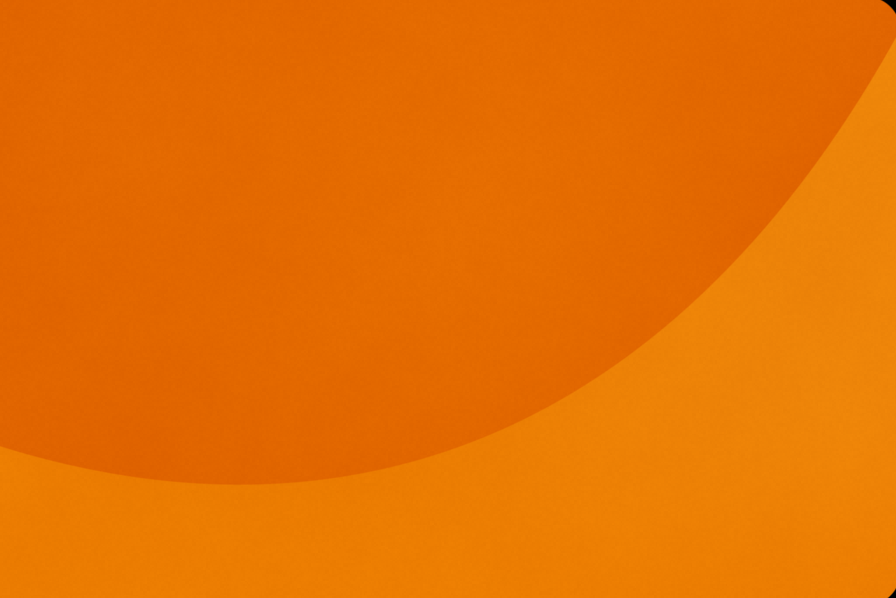
Reproduce this background procedurally as a WebGL 1 fragment shader.

```glsl
precision highp float;
// A huge tilted ellipse of deep orange laid over a lighter amber ground,
// with small dark rounded corners on the right. The ellipse is an implicit
// conic; layered sines mottle the paper and a cell hash adds fine grain.

uniform vec2 u_resolution;

float hash(vec2 cell) {
  vec3 h = fract(vec3(cell.xyx) * 0.1031);
  h += dot(h, h.yzx + 33.33);
  return fract((h.x + h.y) * h.z);
}

// Soft cloudy stains, roughly -1 to 1
float mottle(vec2 p) {
  float sum = 0.0, weight = 0.5;
  for (int i = 0; i < 6; i++) {
    p = mat2(0.8, 0.6, -0.6, 0.8) * p * 1.7 + 1.3;
    sum += weight * sin(p.x + 1.4 * sin(p.y * 0.8)) * sin(p.y + 1.2 * sin(p.x * 0.7));
    weight *= 0.75;
  }
  return sum;
}

// Approximate signed distance to the ellipse, negative inside;
// the origin of v is its lowest point
float ellipseDistance(vec2 v) {
  float f = v.x * v.x + 0.46 * v.x * v.y + 0.27 * v.y * v.y - 2.32 * v.y;
  vec2 slope = vec2(2.0 * v.x + 0.46 * v.y, 0.46 * v.x + 0.54 * v.y - 2.32);
  return f / length(slope);
}

void main() {
  float pixel = 1.0 / u_resolution.y;
  vec2 p = gl_FragCoord.xy * pixel;
  float aspect = u_resolution.x * pixel;

  // Broad shading of the two sheets
  float glow = exp(-1.6 * dot(p - vec2(0.82, 0.62), p - vec2(0.82, 0.62)));
  vec3 deepOrange = mix(vec3(0.875, 0.383, 0.0), vec3(0.897, 0.421, 0.0), glow);
  float warmth = smoothstep(0.5, 1.4, p.x) * smoothstep(-0.05, 0.4, p.y);
  vec3 amber = mix(vec3(0.922, 0.485, 0.005), vec3(0.932, 0.52, 0.035), warmth);

  float d = ellipseDistance(p - vec2(0.4, 0.1895));
  deepOrange -= vec3(0.008, 0.012, 0.0) * exp(d * 12.0);
  vec3 color = mix(deepOrange, amber, smoothstep(-pixel, pixel, d));

  // Paper stains and grain
  float grain = hash(floor(p * 342.0)) + hash(floor(p * 171.0) + 57.0) - 1.0;
  color += vec3(0.007, 0.01, 0.003) * mottle(p * 3.0);
  color += vec3(0.009, 0.008, 0.003) * grain;

  // Dark rounded corners on the right
  vec2 q = vec2(p.x - aspect + 0.0508, abs(p.y - 0.4963) - 0.451);
  float corner = length(max(q, 0.0)) - 0.0586;
  color *= 1.0 - smoothstep(-pixel, pixel, corner);

  gl_FragColor = vec4(clamp(color, 0.0, 1.0), 1.0);
}
```
